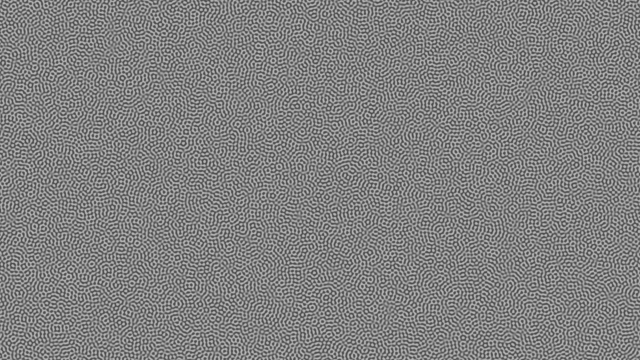
A WebGL 1 fragment shader for this pattern:

```glsl
precision highp float;

uniform vec2 u_resolution;

#define WAVES 72
#define FREQUENCY 99.0     // mean cycles per canvas height
#define BANDWIDTH 0.16     // relative spread of the frequencies
#define MEAN_GRAY 0.506
#define CONTRAST 0.23      // gray amplitude of the levelled waves
#define LEVELLING 0.7      // smaller values even out the local amplitude
#define SEED 17.0

const float PI = 3.14159265;

float hash(float n) {
    vec2 p = fract(vec2(n * 0.1031, n * 0.1137) + SEED * 0.0173);
    p += dot(p, p.yx + 33.33);
    return fract((p.x + p.y) * p.x * 7.31);
}

// Sum of plane waves from all directions, in a narrow band of wavelengths.
// Returns the value in x and the scaled gradient in yz.
vec3 ringNoise(vec2 p) {
    vec3 sum = vec3(0.0);
    for (int i = 0; i < WAVES; i++) {
        float n = float(i);
        float angle = PI * (n + hash(n + 1.3)) / float(WAVES);
        float spread = hash(n * 1.7 + 101.9) - 0.5;
        float frequency = FREQUENCY * (1.0 + BANDWIDTH * spread);
        float phase = hash(n * 2.3 + 307.1);
        vec2 direction = vec2(cos(angle), sin(angle));
        float wave = 2.0 * PI * fract(dot(p, direction) * frequency + phase);
        sum += vec3(cos(wave), -sin(wave) * direction);
    }
    return sum * sqrt(2.0 / float(WAVES));
}

void main() {
    vec2 p = gl_FragCoord.xy / u_resolution.y;
    vec3 noise = ringNoise(p);

    // Divide by the local strength so that calm patches keep their contrast.
    float levelled = noise.x / sqrt(LEVELLING + dot(noise, noise));
    gl_FragColor = vec4(vec3(MEAN_GRAY + CONTRAST * levelled), 1.0);
}
```
